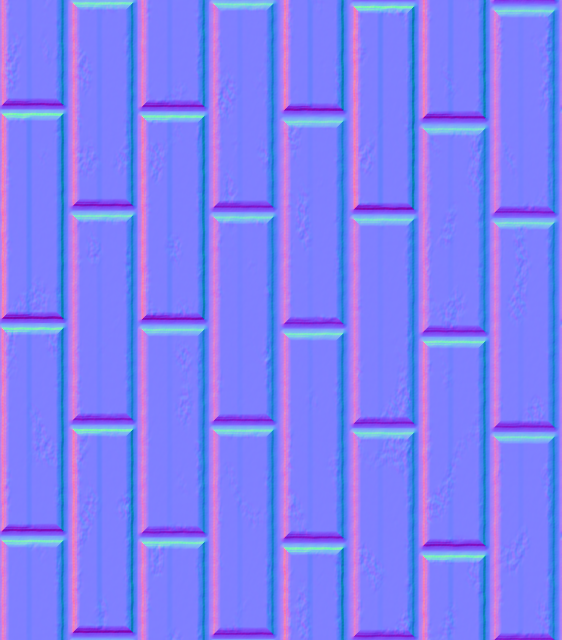
Write a Shadertoy shader that draws this texture map.

```glsl
#define COLS 8.0
#define ROWS 3.0
#define BRICK_RATIO 3.03     // cell height in column widths
#define HALF_GAP 0.063       // half of the mortar joint
#define RIM_HEIGHT 0.030     // crisp rim
#define RIM_WIDTH 0.034
#define SHOULDER_HEIGHT 0.070 // soft slope around the rim
#define EDGE_WEAR 0.009
#define PATCH_RELIEF 0.0085
#define SAMPLE_STEP 0.009

float hash(vec2 p) {
    vec3 q = fract(vec3(p.xyx) * 0.1031);
    q += dot(q, q.yzx + 33.33);
    return fract((q.x + q.y) * q.z);
}

float cornerGradient(vec2 cell, vec2 offset) {
    float angle = 6.2832 * hash(cell);
    return dot(vec2(cos(angle), sin(angle)), offset);
}

float gradientNoise(vec2 p) {
    vec2 i = floor(p), f = p - i;
    vec2 u = f * f * f * (f * (f * 6.0 - 15.0) + 10.0);
    vec2 e = vec2(1.0, 0.0);
    float low = mix(cornerGradient(i, f), cornerGradient(i + e, f - e), u.x);
    float high = mix(cornerGradient(i + e.yx, f - e.yx),
                     cornerGradient(i + 1.0, f - 1.0), u.x);
    return mix(low, high, u.y);
}

float boxDistance(vec2 p, vec2 halfSize, float radius) {
    vec2 q = abs(p) - halfSize + radius;
    return length(max(q, 0.0)) + min(max(q.x, q.y), 0.0) - radius;
}

// Alternate columns are staggered by half a brick, with a slow drift.
float columnShift(float column) {
    float even = 1.0 - mod(column, 2.0);
    float t = column / (COLS - 1.0);
    return t * t * (0.035 + 0.055 * even) - 0.012 - 0.475 * even;
}

// Height of the wall; p is measured in column widths.
float wallHeight(vec2 p) {
    p.x += 0.035;
    float column = mod(floor(p.x), COLS);
    float row = p.y / BRICK_RATIO + columnShift(column);
    vec2 id = vec2(column, mod(floor(row), ROWS));
    vec2 local = (fract(vec2(p.x, row)) - 0.5) * vec2(1.0, BRICK_RATIO);

    // Brick outline with small size variation and a worn edge
    vec2 halfSize = 0.5 * vec2(1.0, BRICK_RATIO) - HALF_GAP;
    halfSize.x += 0.03 * (hash(vec2(column, 17.0)) - 0.5);
    halfSize.y += 0.02 * (hash(id + 41.0) - 0.5);
    float d = boxDistance(local, halfSize, 0.015);
    d += EDGE_WEAR * gradientNoise(p * 7.0) + 0.2 * EDGE_WEAR * gradientNoise(p * 32.0);

    // Crisp rim of varying strength, a faint ledge behind it and a soft shoulder
    float boldness = hash(id * 3.7 + 5.0);
    float rim = mix(0.6, 1.9, boldness * boldness * boldness);
    float h = RIM_HEIGHT * rim * (1.0 - smoothstep(-RIM_WIDTH, 0.0, d));
    float ledge = smoothstep(0.0, 0.1, -local.x);
    h += 0.25 * RIM_HEIGHT * rim * ledge * (1.0 - smoothstep(-0.065, -0.04, d));
    h += SHOULDER_HEIGHT * (1.0 - smoothstep(-0.11, HALF_GAP + 0.004, d));

    // Chips along the edges and scattered rough patches on the face
    float face = 1.0 - smoothstep(-0.07, -0.02, d);
    vec2 seed = id * 7.3;
    float chips = smoothstep(-0.17, -0.06, d) * smoothstep(-0.1, 0.3, gradientNoise(p * 2.7 + seed));
    float patches = smoothstep(0.12, 0.45, gradientNoise(p * vec2(2.6, 1.3) + seed));
    float grain = gradientNoise(p * vec2(12.0, 8.0)) + 0.35 * gradientNoise(p * vec2(26.0, 18.0));
    h += PATCH_RELIEF * face * (0.06 + chips + patches) * grain;
    return h;
}

void mainImage(out vec4 fragColor, in vec2 fragCoord) {
    vec2 p = fragCoord / iResolution.xy * vec2(COLS, ROWS * BRICK_RATIO);
    vec2 e = vec2(SAMPLE_STEP, 0.0);
    vec2 slope = vec2(wallHeight(p + e) - wallHeight(p - e),
                      wallHeight(p - e.yx) - wallHeight(p + e.yx)) / (2.0 * SAMPLE_STEP);

    // Pack the surface normal into colour
    vec3 normal = normalize(vec3(slope, 1.0));
    fragColor = vec4(normal * 0.5 + 0.5, 1.0);
}
```
